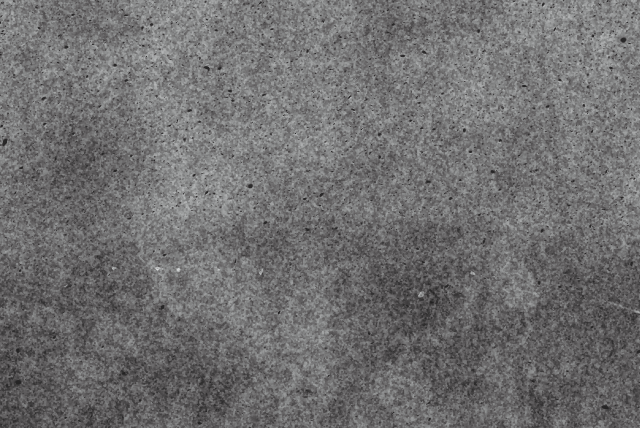
Reproduce this texture procedurally as a Shadertoy shader.

```glsl
// Weathered grey concrete: a pale, pitted upper part above a darker, stained lower part.
// Smooth cellular noise gives clouds, stains and grain; jittered cells scatter tilted
// oval pores and pale chips; distances to segments draw the fine scratches.

vec4 hash4(vec2 cell) {
    vec4 h = fract(cell.xyxy * vec4(0.1031, 0.1030, 0.0973, 0.1099));
    h += dot(h, h.wzxy + 33.33);
    return fract((h.xxyz + h.yzzw) * h.zywx);
}

// Cellular noise: random cell values blended by distance to jittered centres
float cellNoise(vec2 q) {
    vec2 base = floor(q);
    float sum = 0.0, total = 0.0;
    for (int y = -1; y <= 1; y++)
    for (int x = -1; x <= 1; x++) {
        vec2 cell = base + vec2(x, y);
        vec4 rnd = hash4(cell + 71.0);
        vec2 d = q - cell - rnd.xy;
        float weight = exp(-5.0 * dot(d, d));
        sum += weight * rnd.z;
        total += weight;
    }
    return sum / total;
}

float layeredNoise(vec2 q) {
    float sum = 0.0, amp = 0.5, total = 0.0;
    for (int i = 0; i < 4; i++) {
        sum += amp * cellNoise(q);
        total += amp;
        amp *= 0.6;
        q = q * 2.1 + 17.3;
    }
    return sum / total;
}

// Scattered tilted ovals; share is the fraction of cells that hold one
float pores(vec2 p, float scale, float share, float radius, float px) {
    vec2 base = floor(p * scale);
    float mask = 0.0;
    for (int y = -1; y <= 1; y++)
    for (int x = -1; x <= 1; x++) {
        vec2 cell = base + vec2(x, y);
        vec4 rnd = hash4(cell + scale);
        if (rnd.w > share) continue;
        float angle = 0.35 + 1.6 * (fract(rnd.z * 57.0) - 0.5);
        vec2 d = p - (cell + rnd.xy) / scale;
        d = vec2(d.x * cos(angle) + d.y * sin(angle), d.y * cos(angle) - d.x * sin(angle));
        d.y *= mix(1.1, 2.2, fract(rnd.z * 23.0));
        float size = radius * mix(0.4, 1.0, rnd.z * rnd.z);
        mask = max(mask, 1.0 - smoothstep(-px, px, length(d) - size));
    }
    return mask;
}

float blob(vec2 p, vec2 centre, vec2 radius) {
    vec2 d = (p - centre) / radius;
    return exp(-dot(d, d));
}

float scratch(vec2 p, vec2 a, vec2 b, float width, float px) {
    vec2 ab = b - a;
    float t = clamp(dot(p - a, ab) / dot(ab, ab), 0.0, 1.0);
    return 1.0 - smoothstep(width - px, width + px, length(p - a - t * ab));
}

void mainImage(out vec4 fragColor, in vec2 fragCoord) {
    vec2 p = fragCoord / iResolution.y;
    float px = 1.0 / iResolution.y;

    // Large clouds and the ragged border between the two parts
    float cloud = layeredNoise(p * 3.5);
    float border = 0.44 + 0.25 * (cloud - 0.5);
    float upper = smoothstep(-0.07, 0.07, p.y - border);
    float tone = mix(0.415, 0.505, upper) + 0.24 * (cloud - 0.5);

    // Rough-edged stains, stretched downwards in the lower part
    float fray = layeredNoise(p * 28.0);
    float stain = layeredNoise(p * vec2(8.0, 4.5) + 40.0) + 0.5 * (fray - 0.5);
    tone += mix(0.085, 0.03, upper) * (smoothstep(0.38, 0.62, stain) - 0.5);
    tone += 0.03 * (cellNoise(p * vec2(55.0, 5.0)) - 0.5);

    // Broad dark smears and pale patches
    tone -= 0.055 * blob(p, vec2(0.86, 0.61), vec2(0.09, 0.05));
    tone -= 0.045 * blob(p, vec2(0.20, 0.58), vec2(0.12, 0.13));
    tone -= 0.055 * blob(p, vec2(0.85, 0.45), vec2(0.38, 0.035));
    tone -= 0.045 * blob(p, vec2(0.88, 0.18), vec2(0.08, 0.06));
    tone -= 0.040 * blob(p, vec2(0.10, 1.00), vec2(0.30, 0.12));
    tone -= 0.045 * blob(p, vec2(0.25, 0.00), vec2(0.55, 0.10));
    tone += 0.055 * blob(p, vec2(0.78, 0.22), vec2(0.07, 0.16));
    tone += 0.050 * blob(p, vec2(0.15, 0.13), vec2(0.025, 0.07));
    tone += 0.040 * blob(p, vec2(1.10, 0.73), vec2(0.10, 0.08));

    // Fine grain
    tone += 0.23 * (cellNoise(p * 270.0) - 0.5) + 0.14 * (cellNoise(p * 120.0) - 0.5);

    // Faint scratches, broken up by the noise
    float lines = scratch(p, vec2(1.348, 0.320), vec2(1.50, 0.268), 0.0022, px);
    lines += 0.7 * scratch(p, vec2(1.016, 0.424), vec2(1.19, 0.316), 0.0010, px);
    lines += 0.5 * scratch(p, vec2(0.440, 0.170), vec2(0.566, 0.023), 0.0007, px);
    lines += 0.5 * scratch(p, vec2(0.645, 0.120), vec2(0.730, 0.023), 0.0007, px);
    tone += 0.20 * lines * smoothstep(0.35, 0.6, fray);

    // Pale chips along the border
    vec2 rough = p + 0.005 * (vec2(cellNoise(p * 110.0), cellNoise(p * 110.0 + 9.0)) - 0.5);
    float chipBand = blob(p, vec2(0.35, 0.355), vec2(0.6, 0.035));
    float chips = pores(rough, 21.0, 0.28 * chipBand, 0.015, px);
    tone += 0.27 * chips * smoothstep(0.45, 0.62, cellNoise(p * 85.0));

    // Dark pores in three sizes, with a lit lower rim on the wider ones
    float density = mix(0.22, 1.0, upper);
    float rim = pores(rough + vec2(-0.001, 0.003), 30.0, 0.30 * density, 0.005, px);
    float pits = pores(rough, 30.0, 0.30 * density, 0.005, px);
    pits = max(pits, pores(rough, 9.0, 0.24 * mix(0.6, 1.0, upper), 0.0085, px));
    pits = max(pits, 0.85 * pores(p, 75.0, 0.42 * density, 0.0027, px));
    tone = mix(tone + 0.06 * rim, 0.13, 0.92 * pits);

    // Dark tones lean warm, light tones lean cool
    vec3 tint = mix(vec3(1.012, 0.988, 1.0), vec3(0.993, 1.002, 1.005), smoothstep(0.32, 0.56, tone));
    fragColor = vec4(clamp(tone * tint, 0.0, 1.0), 1.0);
}
```
